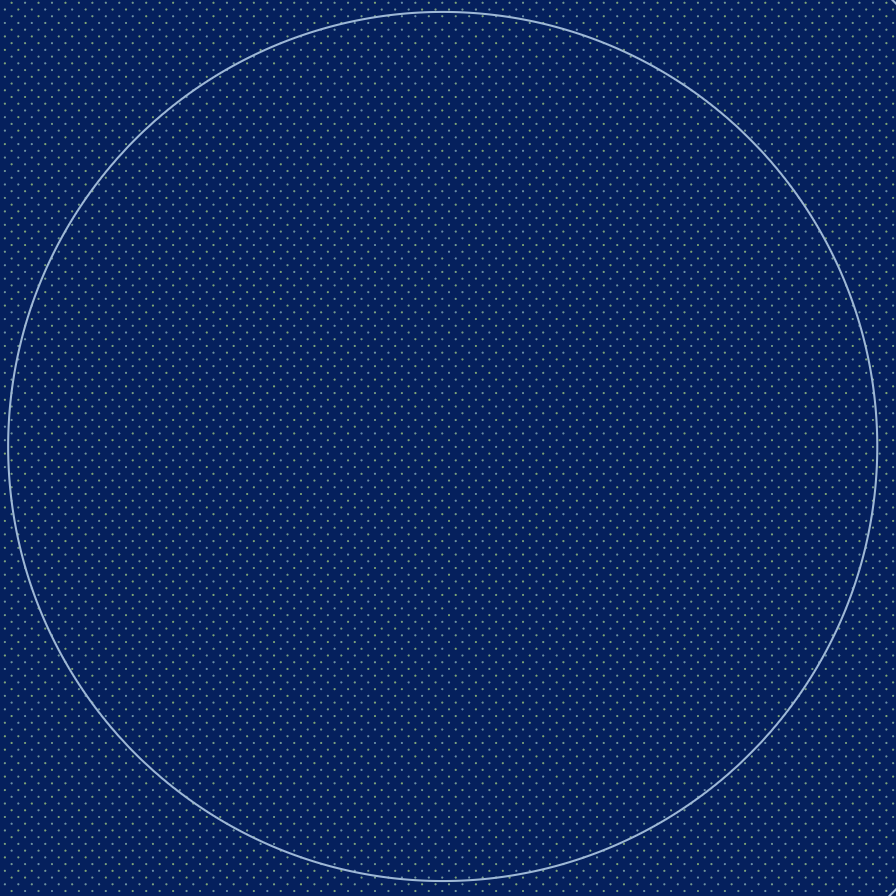
Reproduce this pattern procedurally as a WebGL 2 fragment shader.

```glsl
#version 300 es
precision highp float;

#define RING_CENTER vec2(0.4941, 0.5017)
#define RING_RADIUS 0.485
#define RING_HALF_WIDTH 0.00115
#define RING_OFFSET 0.843
#define DOT_PERIOD 0.01502
#define DOT_ORIGIN vec2(0.3359, 0.5538)
#define DOT_RADIUS 0.00118
#define NAVY vec3(0.018, 0.125, 0.363)
#define RING_COLOR vec3(0.62, 0.72, 0.84)
#define DOT_GREEN vec3(0.50, 0.65, 0.45)
#define DOT_BLUE vec3(0.42, 0.56, 0.66)

uniform vec2 u_resolution;
out vec4 fragColor;

float hash(vec2 p) {
    p = fract(p * vec2(0.1031, 0.1137));
    p += dot(p, p.yx + 33.33);
    return fract((p.x + p.y) * p.x);
}

// Antialiased coverage of a signed distance
float coverage(float dist, float pixel) {
    return clamp(0.5 - dist / pixel, 0.0, 1.0);
}

float ringDistance(vec2 p) {
    return abs(length(p) - RING_RADIUS) - RING_HALF_WIDTH;
}

// Nearest point of a square grid, as an offset; id receives its cell
vec2 gridOffset(vec2 p, out vec2 id) {
    id = floor(p / DOT_PERIOD + 0.5);
    return p - id * DOT_PERIOD;
}

void main() {
    float pixel = 1.0 / min(u_resolution.x, u_resolution.y);
    vec2 uv = gl_FragCoord.xy * pixel;
    vec3 color = NAVY;

    // Two interleaved grids form the staggered dots
    for (int i = 0; i < 2; i++) {
        vec2 id;
        vec2 shift = vec2(0.5 * DOT_PERIOD * float(i));
        vec2 offset = gridOffset(uv - DOT_ORIGIN - shift, id);
        float mask = coverage(length(offset) - DOT_RADIUS, pixel);
        float tint = hash(id + 101.0 + 57.0 * float(i));
        color = mix(color, mix(DOT_GREEN, DOT_BLUE, tint), mask);
    }

    // Central ring and its diagonal neighbours
    vec2 q = uv - RING_CENTER;
    float rings = min(ringDistance(q), ringDistance(abs(q) - RING_OFFSET));
    color = mix(color, RING_COLOR, coverage(rings, pixel));

    fragColor = vec4(color, 1.0);
}
```
